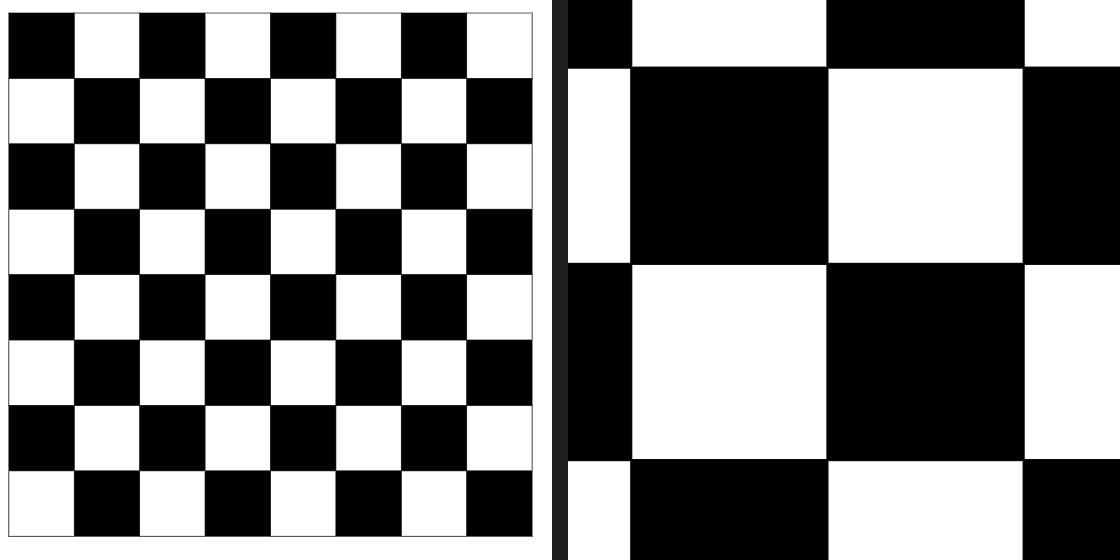
Left: the whole. Right: its middle third, enlarged.
A WebGL 2 fragment shader for this pattern:

```glsl
#version 300 es
precision highp float;
// An 8 by 8 black and white checkerboard with hairline cell outlines on white.
// A signed triangle wave per axis gives both the cell parity and the distance
// to the nearest grid line; coverage is filtered over one pixel.

#define CELLS 8.0
#define CELL_SIZE 0.1168               // in canvas heights
#define BOARD_ORIGIN vec2(0.0158, 0.0424)
#define LINE_WIDTH 0.0013              // in canvas heights
#define PAPER vec3(1.0)
#define INK vec3(0.0)
#define LINE_COLOR vec3(0.04)

uniform vec2 u_resolution;
out vec4 fragColor;

// Distance to the nearest cell edge, positive in even cells, negative in odd.
vec2 signedEdge(vec2 g) {
    return 0.5 - abs(mod(g + 0.5, 2.0) - 1.0);
}

// Signed distance to a box centred at the origin.
float boxDistance(vec2 p, vec2 halfSize) {
    vec2 d = abs(p) - halfSize;
    return length(max(d, 0.0)) + min(max(d.x, d.y), 0.0);
}

// Pixel coverage of the inside of a shape.
float coverage(float dist, float pixel) {
    return clamp(0.5 - dist / pixel, 0.0, 1.0);
}

void main() {
    // Grid space: one unit per cell, origin at the lower left board corner.
    vec2 grid = (gl_FragCoord.xy / u_resolution.y - BOARD_ORIGIN) / CELL_SIZE;
    float pixel = 1.0 / (u_resolution.y * CELL_SIZE);
    float halfLine = 0.5 * LINE_WIDTH / CELL_SIZE;

    // Alternating cells, white at the lower left.
    vec2 edge = signedEdge(grid);
    vec2 side = clamp(2.0 * edge / pixel, -1.0, 1.0);
    float dark = 0.5 - 0.5 * side.x * side.y;

    // Hairlines, capped so that they fade when thinner than a pixel.
    float nearest = min(abs(edge.x), abs(edge.y));
    float line = min(coverage(nearest - halfLine, pixel), 2.0 * halfLine / pixel);

    // Board limits, with the outer line kept whole.
    float board = boxDistance(grid - 0.5 * CELLS, vec2(0.5 * CELLS));
    dark *= coverage(board, pixel);
    line *= coverage(board - halfLine - 0.5 * pixel, pixel);

    // Lines go under the ink so that black cells stay solid.
    vec3 color = mix(PAPER, LINE_COLOR, line);
    color = mix(color, INK, dark);
    fragColor = vec4(color, 1.0);
}
```
